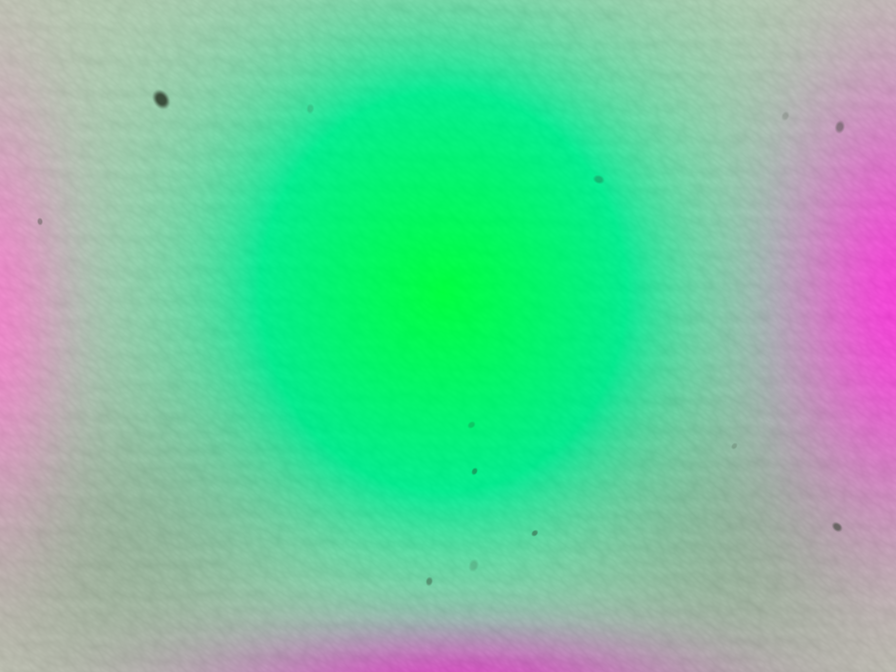
Write a WebGL 1 fragment shader that draws this background.

```glsl
precision highp float;

uniform vec2 u_resolution;

const vec3 CORE = vec3(0.0, 1.0, 0.25);
const vec3 EMERALD = vec3(0.02, 0.92, 0.58);
const vec3 SAGE = vec3(0.74, 0.77, 0.69);
const vec3 ROSE = vec3(0.92, 0.52, 0.78);
const vec3 MAGENTA = vec3(0.94, 0.27, 0.83);
const vec3 ORCHID = vec3(0.83, 0.29, 0.75);
const vec3 SOOT = vec3(0.17, 0.22, 0.16);

vec2 hash2(vec2 p) {
  vec2 k = vec2(dot(p, vec2(127.1, 311.7)), dot(p, vec2(269.5, 183.3)));
  return fract(sin(k) * 4375.85);
}

mat2 rotation(float angle) {
  float c = cos(angle), s = sin(angle);
  return mat2(c, s, -s, c);
}

// Soft elliptical falloff, 1 at the centre
float glow(vec2 p, vec2 centre, vec2 size) {
  vec2 d = (p - centre) / size;
  return exp(-dot(d, d));
}

// Distance to the nearest jittered cell point
float cellular(vec2 p) {
  vec2 cell = floor(p), f = fract(p);
  float nearest = 2.0;
  for (int y = -1; y <= 1; y++) {
    for (int x = -1; x <= 1; x++) {
      vec2 offset = vec2(float(x), float(y));
      vec2 d = offset + hash2(cell + offset) - f;
      nearest = min(nearest, dot(d, d));
    }
  }
  return sqrt(nearest);
}

// Slanted fibres over fine horizontal ribs, centred near zero
float paperGrain(vec2 p) {
  vec2 q = rotation(0.65) * p;
  float fibres = cellular(q * vec2(38.0, 95.0)) - 0.5;
  float fine = cellular(q * vec2(90.0, 170.0) + 17.0) - 0.5;
  float ribs = sin(p.y * 260.0 + sin(p.x * 9.0)) + sin(p.y * 143.0 + p.x * 4.0);
  return -0.6 * fibres - 0.4 * fine + 0.06 * ribs;
}

// Slightly elongated dust mark with a soft rim
float speck(vec2 p, vec2 centre, float radius, float angle) {
  vec2 d = rotation(angle) * (p - centre) * vec2(1.0, 0.75);
  return 1.0 - smoothstep(0.45 * radius, 1.2 * radius, length(d));
}

// Green disc fading outward into sage
vec3 discGradient(float r) {
  vec3 inner = mix(CORE, EMERALD, min(r, 1.0));
  return mix(inner, SAGE, 1.0 - exp(-2.0 * max(r - 0.95, 0.0)));
}

// Sparse dust, varying in size and strength
float dust(vec2 p) {
  float amount = 0.0;
  for (int i = 0; i < 12; i++) {
    vec2 seed = vec2(float(i), 3.7);
    vec2 centre = hash2(seed) * vec2(1.333, 0.85);
    vec2 traits = hash2(seed + 41.0);
    float radius = mix(0.004, 0.007, traits.x);
    float mark = speck(p, centre, radius, 6.28 * traits.y);
    amount = max(amount, mark * mix(0.15, 0.6, traits.y));
  }
  return amount;
}

void main() {
  vec2 p = gl_FragCoord.xy / u_resolution * vec2(4.0 / 3.0, 1.0);

  // Central disc
  float r = length((p - vec2(0.660, 0.566)) / vec2(0.286, 0.313));
  vec3 color = discGradient(r);

  // Dim lower corners
  float dim = glow(p, vec2(0.17, 0.18), vec2(0.24, 0.22))
            + glow(p, vec2(1.11, 0.18), vec2(0.22));
  color *= 1.0 - 0.11 * dim;

  // Pink edge glows
  color = mix(color, ROSE, glow(p, vec2(-0.017, 0.531), vec2(0.110, 0.313)));
  color = mix(color, MAGENTA, glow(p, vec2(1.345, 0.549), vec2(0.165, 0.321)));
  color = mix(color, ORCHID, glow(p, vec2(0.677, -0.024), vec2(0.347, 0.083)));

  // Grain, weaker inside the disc
  color += paperGrain(p) * mix(0.025, 0.06, smoothstep(0.6, 1.4, r));

  // Dust and one large blot
  float blot = 0.85 * speck(p, vec2(0.240, 0.852), 0.011, -0.6);
  color = mix(color, SOOT, max(dust(p), blot));

  gl_FragColor = vec4(clamp(color, 0.0, 1.0), 1.0);
}
```
